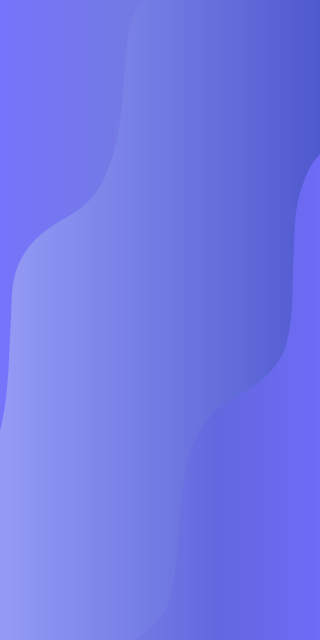
Give the GLSL for this background, as a Shadertoy shader.

```glsl
// Draws a pale-to-deep blue wavy diagonal band over a violet-blue gradient.

// Band colours, left to right
const vec3 BAND_LEFT  = vec3(0.58, 0.61, 0.965);
const vec3 BAND_RIGHT = vec3(0.31, 0.35, 0.81);

// Backdrop colours, left to right, and the places of the inner stops
const vec3 BACK_LEFT  = vec3(0.46, 0.455, 0.985);
const vec3 BACK_MID   = vec3(0.455, 0.48, 0.89);
const vec3 BACK_DEEP  = vec3(0.39, 0.405, 0.875);
const vec3 BACK_RIGHT = vec3(0.43, 0.42, 0.97);
const float MID_STOP  = 0.42;
const float DEEP_STOP = 0.68;

// Wave edges as knots, bottom to top: height, x, slope dx/dy
const int KNOTS = 9;
const vec3 LEFT_EDGE[KNOTS] = vec3[KNOTS](
    vec3(0.000, -0.200, 0.50), vec3(0.327, 0.000, 0.50),
    vec3(0.499, 0.034, 0.12),  vec3(0.579, 0.052, 0.70),
    vec3(0.659, 0.203, 3.60),  vec3(0.730, 0.333, 0.84),
    vec3(0.857, 0.385, 0.18),  vec3(0.941, 0.400, 0.36),
    vec3(1.000, 0.443, 1.40));
const vec3 RIGHT_EDGE[KNOTS] = vec3[KNOTS](
    vec3(0.000, 0.417, 3.00), vec3(0.060, 0.529, 0.54),
    vec3(0.219, 0.568, 0.24), vec3(0.316, 0.612, 1.00),
    vec3(0.378, 0.732, 3.50), vec3(0.453, 0.888, 0.70),
    vec3(0.596, 0.917, 0.12), vec3(0.707, 0.943, 0.70),
    vec3(0.759, 1.000, 2.00));

// Cubic Hermite segment between two knots
float hermite(vec3 a, vec3 b, float y) {
    float h = b.x - a.x;
    float t = (y - a.x) / h;
    float s = 1.0 - t;
    return s * s * ((1.0 + 2.0 * t) * a.y + t * h * a.z)
         + t * t * ((3.0 - 2.0 * t) * b.y - s * h * b.z);
}

// Edge position at a height, continued straight above the last knot
float edgeX(vec3 knots[KNOTS], float y) {
    vec3 last = knots[KNOTS - 1];
    float x = last.y + last.z * (y - last.x);
    for (int i = 0; i < KNOTS - 1; i++) {
        if (y >= knots[i].x && y < knots[i + 1].x)
            x = hermite(knots[i], knots[i + 1], y);
    }
    return x;
}

// Smooth coverage of the area to the right of an edge
float rightOf(vec3 knots[KNOTS], vec2 uv) {
    vec2 pixel = 1.0 / iResolution.xy;
    float x = edgeX(knots, uv.y);
    float slope = (edgeX(knots, uv.y + pixel.y) - x) / pixel.y;
    float width = length(vec2(pixel.x, slope * pixel.y));
    return smoothstep(-0.7, 0.7, (uv.x - x) / width);
}

vec3 backdrop(float x) {
    vec3 color = mix(BACK_LEFT, BACK_MID, clamp(x / MID_STOP, 0.0, 1.0));
    color = mix(color, BACK_DEEP,
                clamp((x - MID_STOP) / (DEEP_STOP - MID_STOP), 0.0, 1.0));
    return mix(color, BACK_RIGHT,
               clamp((x - DEEP_STOP) / (1.0 - DEEP_STOP), 0.0, 1.0));
}

void mainImage(out vec4 fragColor, in vec2 fragCoord) {
    vec2 uv = fragCoord / iResolution.xy;
    vec3 band = mix(BAND_LEFT, BAND_RIGHT, uv.x);

    // The band lies between the two wave edges
    float inside = rightOf(LEFT_EDGE, uv) * (1.0 - rightOf(RIGHT_EDGE, uv));
    fragColor = vec4(mix(backdrop(uv.x), band, inside), 1.0);
}
```
